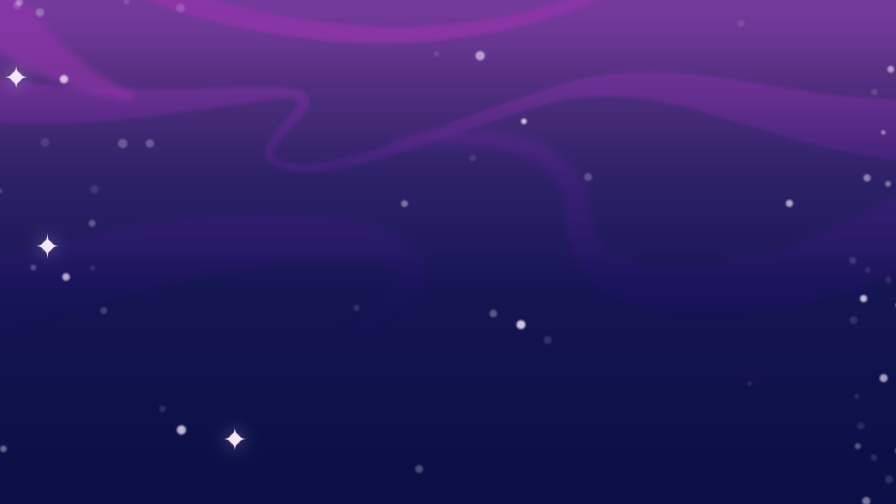
This background is drawn by a Shadertoy shader. Its source:

```glsl
const vec3 NIGHT = vec3(0.048, 0.060, 0.275);
const vec3 INDIGO = vec3(0.075, 0.078, 0.315);
const vec3 DUSK = vec3(0.165, 0.125, 0.400);
const vec3 PLUM = vec3(0.295, 0.175, 0.480);
const vec3 ORCHID = vec3(0.455, 0.225, 0.610);
const vec3 MIST_LOW = vec3(0.090, 0.070, 0.360);
const vec3 MIST_MID = vec3(0.240, 0.125, 0.480);
const vec3 MIST_HIGH = vec3(0.460, 0.195, 0.610);
const vec3 MAGENTA = vec3(0.570, 0.205, 0.670);
const vec3 STARLIGHT = vec3(0.96, 0.90, 1.0);
const float ASPECT = 16.0 / 9.0;
const float EDGE = 0.007;
const float STAR_CELL = 0.055;
const int CURVE_STEPS = 18;

float hash(vec2 p) {
    vec3 q = fract(p.xyx * vec3(0.1031, 0.1030, 0.0973));
    q += dot(q, q.yzx + 33.33);
    return fract((q.x + q.y) * q.z);
}

vec2 bezier(vec2 a, vec2 b, vec2 c, vec2 d, float t) {
    float s = 1.0 - t;
    return s * s * s * a + 3.0 * s * s * t * b + 3.0 * s * t * t * c + t * t * t * d;
}

// Distance to a cubic stroke whose half width runs from w0 to w1
float ribbon(vec2 p, vec2 a, vec2 b, vec2 c, vec2 d, float w0, float w1) {
    float nearest = 10.0;
    vec2 start = a;
    for (int i = 1; i <= CURVE_STEPS; i++) {
        float t = float(i) / float(CURVE_STEPS);
        vec2 end = bezier(a, b, c, d, t);
        vec2 along = end - start;
        float h = clamp(dot(p - start, along) / dot(along, along), 0.0, 1.0);
        float width = mix(w0, w1, t - (1.0 - h) / float(CURVE_STEPS));
        nearest = min(nearest, length(p - start - along * h) - width);
        start = end;
    }
    return nearest;
}

float fill(float d, float softness) {
    return 1.0 - smoothstep(-softness, softness, d);
}

vec3 sky(vec2 p) {
    vec3 col = mix(NIGHT, INDIGO, smoothstep(0.0, 0.42, p.y));
    col = mix(col, DUSK, smoothstep(0.36, 0.66, p.y));
    col = mix(col, PLUM, smoothstep(0.60, 0.84, p.y));
    return mix(col, ORCHID, smoothstep(0.78, 1.0, p.y));
}

vec3 mist(float y) {
    vec3 col = mix(MIST_LOW, MIST_MID, smoothstep(0.36, 0.66, y));
    return mix(col, MIST_HIGH, smoothstep(0.60, 0.88, y));
}

// Small round stars, denser toward the left and right sides
float starField(vec2 p) {
    float light = 0.0;
    vec2 home = floor(p / STAR_CELL);
    for (int j = -1; j <= 1; j++)
    for (int i = -1; i <= 1; i++) {
        vec2 cell = home + vec2(i, j);
        vec2 pos = (cell + vec2(hash(cell + 3.1), hash(cell + 17.7))) * STAR_CELL;
        float left = (1.0 - smoothstep(0.02, 0.36, pos.x)) * smoothstep(0.30, 0.42, pos.y);
        float right = smoothstep(1.55, 1.75, pos.x) * (1.0 - smoothstep(0.75, 0.85, pos.y));
        float density = 0.025 + 0.38 * max(left, right);
        float shown = step(hash(cell + 41.3), density);
        float glow = hash(cell + 59.9);
        float radius = mix(0.004, 0.009, hash(cell + 73.5));
        light += shown * mix(0.12, 0.85, glow * glow * glow) * fill(length(p - pos) - radius, 0.004);
    }
    return min(light, 1.0);
}

// Four-pointed sparkles spaced along a parabola
float sparkles(vec2 p) {
    float light = 0.0;
    for (int i = 0; i < 3; i++) {
        float k = float(i);
        vec2 pos = vec2(0.032 - 0.093 * k + 0.155 * k * k, 0.847 - 0.311 * k - 0.024 * k * k);
        vec2 q = abs(p - pos);
        float star = sqrt(q.x) + sqrt(q.y) - 0.158;
        light += fill(star, 0.025) + 0.9 * fill(length(q) - 0.010, 0.004);
        light += 0.12 * exp(-dot(q, q) * 1500.0);
    }
    return min(light, 1.0);
}

void mainImage(out vec4 fragColor, in vec2 fragCoord) {
    vec2 p = fragCoord / iResolution.xy * vec2(ASPECT, 1.0);
    vec3 col = sky(p);

    // Upper ribbon: left band, curl, crossing, right band
    float upper = ribbon(p, vec2(-0.046, 0.806), vec2(0.185, 0.773), vec2(0.370, 0.806), vec2(0.556, 0.815), 0.046, 0.011);
    upper = min(upper, ribbon(p, vec2(0.556, 0.815), vec2(0.694, 0.815), vec2(0.475, 0.711), vec2(0.551, 0.676), 0.011, 0.008));
    upper = min(upper, ribbon(p, vec2(0.551, 0.676), vec2(0.648, 0.634), vec2(0.880, 0.745), vec2(1.088, 0.810), 0.008, 0.014));
    upper = min(upper, ribbon(p, vec2(1.088, 0.810), vec2(1.343, 0.880), vec2(1.505, 0.757), vec2(1.806, 0.741), 0.014, 0.062));

    // Branch falling to the lower right
    float branch = ribbon(p, vec2(0.787, 0.713), vec2(0.926, 0.750), vec2(1.146, 0.722), vec2(1.146, 0.583), 0.009, 0.025);
    branch = min(branch, ribbon(p, vec2(1.146, 0.583), vec2(1.146, 0.375), vec2(1.481, 0.375), vec2(1.806, 0.549), 0.025, 0.070));

    // Lower left arc and its fading tail
    float arc = ribbon(p, vec2(-0.046, 0.394), vec2(0.301, 0.525), vec2(0.718, 0.572), vec2(0.810, 0.479), 0.080, 0.028);
    float tail = ribbon(p, vec2(0.810, 0.479), vec2(0.868, 0.398), vec2(0.579, 0.282), vec2(0.347, 0.109), 0.030, 0.008);

    vec3 haze = mist(p.y);
    col = mix(col, haze, 0.65 * fill(branch, 0.016));
    col = mix(col, haze, 0.65 * fill(min(arc, tail), 0.018) * smoothstep(0.25, 0.48, p.y));
    col = mix(col, haze, 0.75 * fill(upper, EDGE));

    // Bright sweeps along the top
    float sweep = ribbon(p, vec2(0.301, 1.019), vec2(0.602, 0.907), vec2(0.926, 0.896), vec2(1.204, 1.019), 0.022, 0.010);
    float corner = ribbon(p, vec2(-0.046, 1.0), vec2(0.046, 0.931), vec2(0.116, 0.850), vec2(0.255, 0.810), 0.070, 0.010);
    col = mix(col, MAGENTA, 0.75 * fill(sweep, EDGE));
    col = mix(col, MAGENTA, 0.60 * fill(corner, 0.014));

    col = mix(col, STARLIGHT, starField(p));
    col = mix(col, STARLIGHT, sparkles(p));
    fragColor = vec4(col, 1.0);
}
```
